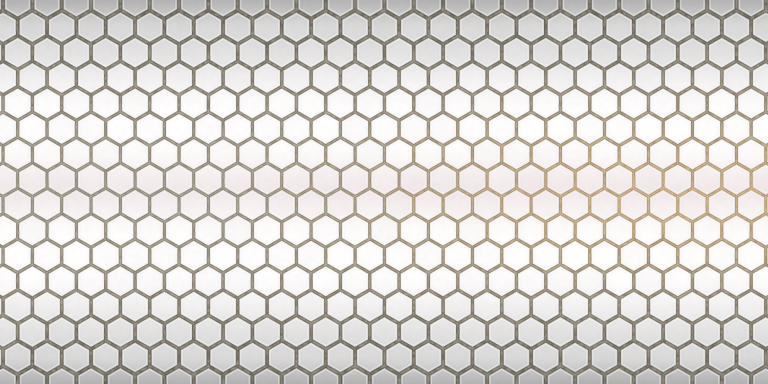
Reproduce this pattern procedurally as a Shadertoy shader.

```glsl
float hash(vec2 p) {
    vec3 q = fract(p.xyx * vec3(0.1031, 0.103, 0.0973));
    q += dot(q, q.yzx + 33.33);
    return fract((q.x + q.y) * q.z);
}

float valueNoise(vec2 p) {
    vec2 i = floor(p), f = fract(p);
    f = f * f * (3.0 - 2.0 * f);
    return mix(mix(hash(i), hash(i + vec2(1, 0)), f.x),
               mix(hash(i + vec2(0, 1)), hash(i + vec2(1, 1)), f.x), f.y);
}

// Offset from the nearest centre of a pointy-top hexagon lattice of unit pitch
vec2 hexOffset(vec2 p) {
    vec2 period = vec2(1.0, sqrt(3.0));
    vec2 a = mod(p, period) - 0.5 * period;
    vec2 b = mod(p - 0.5 * period, period) - 0.5 * period;
    return dot(a, a) < dot(b, b) ? a : b;
}

float edgeDistance(vec2 offset) {
    vec2 q = abs(offset);
    return 0.5 - max(q.x, dot(q, vec2(0.5, 0.8660)));
}

// Broad horizontal sheen: dark rims, white bands, faint rose centre
vec3 wallSheen(vec2 uv) {
    float away = abs(uv.y - 0.5) * 2.0;
    float light = 0.995 - 0.14 * smoothstep(0.4, 0.88, away)
                        - 0.17 * smoothstep(0.84, 1.04, away);
    float rose = exp(-pow((uv.y - 0.505) / 0.075, 2.0));
    return light * vec3(1.0, 0.995, 0.993) - rose * vec3(0.045, 0.073, 0.07);
}

void mainImage(out vec4 fragColor, in vec2 fragCoord) {
    vec2 uv = fragCoord / iResolution.xy;
    vec2 canvas = fragCoord / iResolution.y;
    float pitch = 0.0764;
    vec2 p = (canvas - vec2(0.0461, 0.466)) / pitch + vec2(0.5, 0.8660);
    float pixel = 1.0 / (iResolution.y * pitch);

    vec2 offset = hexOffset(p);
    vec2 tileId = floor((p - offset) * 2.0 + 0.5);
    float d = edgeDistance(offset);
    float away = abs(uv.y - 0.5) * 2.0;

    // Glazed tile with slight tone variation and a bright bevel
    vec3 tile = wallSheen(uv);
    tile += 0.016 * (hash(tileId + 40.0) - 0.5);
    tile += 0.012 * (valueNoise(p * 7.0 + 60.0) - 0.5);
    tile -= 0.035 * smoothstep(0.2, 0.06, d);
    float bevel = smoothstep(0.045, 0.0, abs(d - 0.105));
    tile = mix(tile, vec3(1.0), 0.45 * bevel);

    // Grout shifts from olive grey to gold toward the lit right side
    float gold = smoothstep(0.25, 0.85, uv.x) * exp(-pow((uv.y - 0.49) / 0.19, 2.0));
    vec3 grout = mix(vec3(0.61, 0.58, 0.52), vec3(0.49, 0.47, 0.42),
                     smoothstep(0.25, 0.95, away));
    grout = mix(grout, vec3(0.79, 0.67, 0.50), 0.85 * gold);
    float grain = valueNoise(p * 11.0 + 90.0);
    grout += (0.10 + 0.08 * away) * (grain - 0.5);
    grout += 0.08 * smoothstep(0.04, 0.0, d) - 0.04;

    // Joints widen slightly toward the dark rims
    float halfWidth = 0.052 + 0.014 * away + 0.012 * (grain - 0.5);
    float joint = 1.0 - smoothstep(-0.6 * pixel, 0.6 * pixel, d - halfWidth);
    vec3 color = mix(tile, grout, joint);
    fragColor = vec4(clamp(color, 0.0, 1.0), 1.0);
}
```
